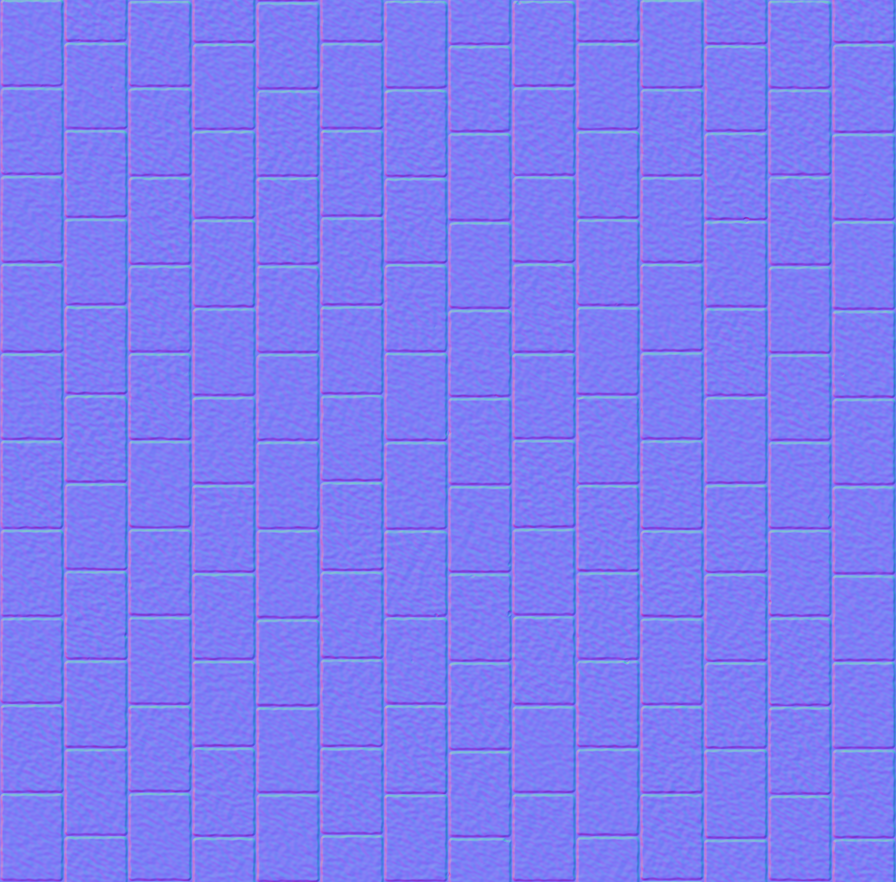
A WebGL 1 fragment shader for this texture map:

```glsl
precision highp float;

uniform vec2 u_resolution;

const vec2 BRICK_COUNT = vec2(14.0, 10.0);
const float JOINT_HALF_WIDTH = 0.0036;
const float BRICK_HEIGHT = 0.0015;
const float CORNER_RADIUS = 0.005;
const float GRAIN_HEIGHT = 0.00047;
const float GRAIN_ANGLE = -0.45;

float hash(vec2 p) {
  return fract(sin(dot(p, vec2(127.1, 311.7))) * 43758.55);
}

vec2 latticeGradient(vec2 cell) {
  float angle = 6.2832 * hash(cell);
  return vec2(cos(angle), sin(angle));
}

float gradientNoise(vec2 p) {
  vec2 i = floor(p);
  vec2 f = p - i;
  vec2 u = f * f * f * (f * (f * 6.0 - 15.0) + 10.0);
  vec2 e = vec2(0.0, 1.0);
  float a = dot(latticeGradient(i), f);
  float b = dot(latticeGradient(i + e.yx), f - e.yx);
  float c = dot(latticeGradient(i + e.xy), f - e.xy);
  float d = dot(latticeGradient(i + e.yy), f - e.yy);
  return mix(mix(a, b, u.x), mix(c, d, u.x), u.y);
}

// Vertical shift of a column, in bricks: half bond with a little drift
float columnShift(float column) {
  float odd = mod(column, 2.0);
  float drift = hash(vec2(column, 3.7)) - 0.5;
  return odd * 0.49 + drift * mix(0.02, 0.06, odd);
}

// Distance to the nearest joint with rounded brick corners
float jointDistance(vec2 grid, float column, float shift, vec2 brickSize) {
  float across = abs(grid.x - floor(grid.x + 0.5));
  float course = grid.y - shift;
  float joint = floor(course + 0.5);
  float unevenness = 0.025 * (hash(vec2(column, joint + 0.5)) - 0.5);
  vec2 edge = vec2(across, abs(course - joint - unevenness)) * brickSize;
  return CORNER_RADIUS - length(max(CORNER_RADIUS - edge, 0.0));
}

// Worn brick edges: fine wobble plus rare chips
float edgeWear(vec2 p) {
  float wobble = 0.0012 * gradientNoise(p * 110.0);
  float chip = 0.002 * smoothstep(0.48, 0.68, gradientNoise(p * 75.0 + 19.0));
  return wobble + chip;
}

// Fine bumps drawn out along a slanted direction
float grain(vec2 p, float angle) {
  vec2 along = vec2(cos(angle), sin(angle));
  vec2 q = vec2(0.62 * dot(p, along), dot(p, vec2(-along.y, along.x)));
  return gradientNoise(q * 235.0)
       + 0.9 * gradientNoise(q * 150.0 + 41.0)
       + 0.4 * gradientNoise(q * 70.0 + 7.0);
}

// Surface height, with p measured in canvas widths
float surfaceHeight(vec2 p, float aspect) {
  vec2 brickSize = vec2(1.0, aspect) / BRICK_COUNT;
  vec2 grid = vec2(p.x, aspect - p.y) / brickSize;
  float column = floor(grid.x);
  float shift = columnShift(column);
  float inset = jointDistance(grid, column, shift, brickSize) - edgeWear(p);
  float face = smoothstep(0.0, JOINT_HALF_WIDTH, inset);
  float roughness = mix(0.85, 1.15, hash(vec2(column, floor(grid.y - shift))));
  return BRICK_HEIGHT * face
       + GRAIN_HEIGHT * mix(0.5, roughness, face) * grain(p, GRAIN_ANGLE);
}

vec2 surfaceSlope(vec2 p, float aspect, float reach) {
  vec2 dx = vec2(reach, 0.0);
  vec2 dy = vec2(0.0, reach);
  return vec2(
    surfaceHeight(p + dx, aspect) - surfaceHeight(p - dx, aspect),
    surfaceHeight(p + dy, aspect) - surfaceHeight(p - dy, aspect)
  ) / (2.0 * reach);
}

// Steep slopes lose blue faster than a plain unit normal would
vec3 encodeNormal(vec2 slope) {
  vec3 normal = normalize(vec3(slope.x, -slope.y, 1.0));
  float blue = 0.965 - 0.95 * (1.0 - normal.z);
  return vec3(vec2(0.495, 0.49) + 0.5 * normal.xy, blue);
}

void main() {
  vec2 p = gl_FragCoord.xy / u_resolution.x;
  float aspect = u_resolution.y / u_resolution.x;
  // The sampling reach widens on small canvases to smooth the edges
  float reach = max(0.001, 0.5 / u_resolution.x);
  gl_FragColor = vec4(encodeNormal(surfaceSlope(p, aspect, reach)), 1.0);
}
```
